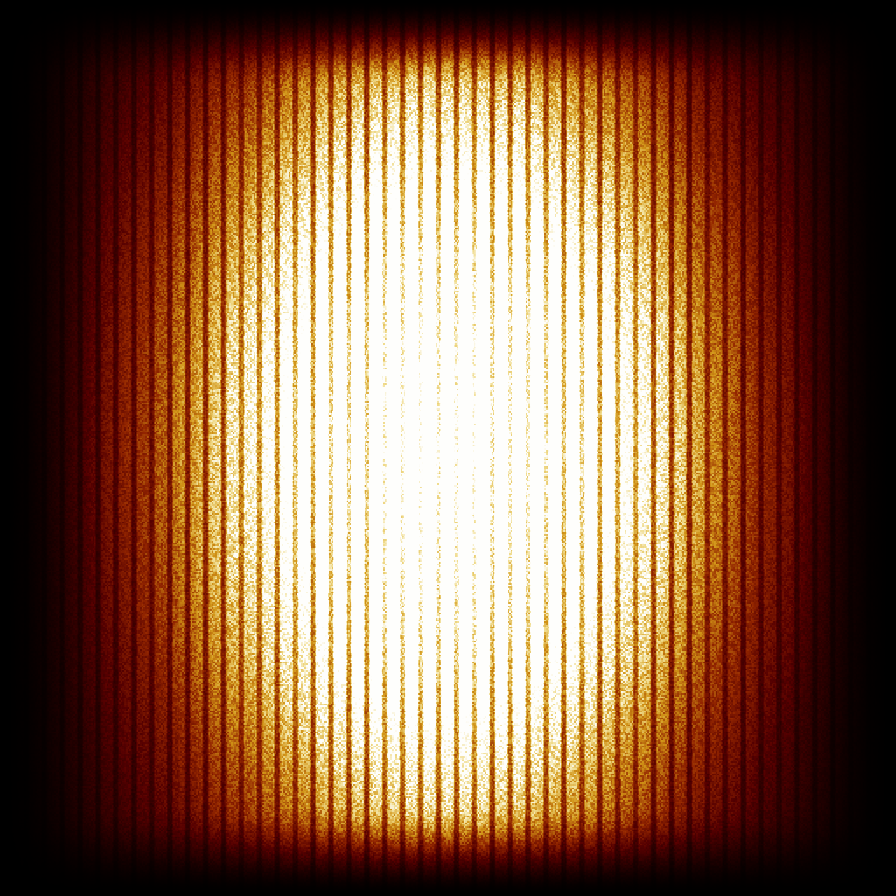
Write a Shadertoy shader that draws this background.

```glsl
// Glowing furnace-hot oval behind fine dark vertical slats, with film grain.

const float SLATS = 50.0;        // slats across the canvas
const float GRAINS = 512.0;      // grain cells across the canvas
const float PEAK_HEAT = 1.7;     // heat at the centre; 1.0 is already white

float hash(vec2 p) {
    return fract(sin(dot(p, vec2(12.9898, 78.233))) * 43758.5453);
}

// Bell curve around the middle that falls to zero at both borders
float bell(float x, float tightness, float border) {
    float d = x - 0.5;
    float edge = smoothstep(0.0, border, 0.5 - abs(d));
    return exp(-tightness * d * d) * edge;
}

// Share of heat let through: lower on the slat, with slight variation per slat
float slatLight(float x) {
    float cell = x * SLATS;
    float id = floor(cell);
    float slat = 1.0 - smoothstep(0.08, 0.21, abs(fract(cell) - 0.47));
    float depth = mix(0.34, 0.45, hash(vec2(id, 3.0)));
    float streak = 0.06 * (hash(vec2(floor(x * SLATS * 4.0), 7.0)) - 0.5);
    return (1.0 - depth * slat) * (1.0 + streak);
}

float ramp(float from, float to, float t) {
    return clamp((t - from) / (to - from), 0.0, 1.0);
}

// Black, deep red, ember, gold, cream, white
vec3 heatColor(float t) {
    const vec3 RED   = vec3(0.34, 0.00, 0.00);
    const vec3 EMBER = vec3(0.58, 0.15, 0.00);
    const vec3 GOLD  = vec3(0.82, 0.58, 0.09);
    const vec3 CREAM = vec3(0.94, 0.86, 0.55);
    const vec3 WHITE = vec3(0.995, 0.995, 0.99);
    vec3 color = RED * ramp(0.0, 0.25, t);
    color = mix(color, EMBER, ramp(0.25, 0.43, t));
    color = mix(color, GOLD, ramp(0.43, 0.65, t));
    color = mix(color, CREAM, ramp(0.65, 0.82, t));
    return mix(color, WHITE, ramp(0.82, 0.96, t));
}

void mainImage(out vec4 fragColor, in vec2 fragCoord) {
    vec2 uv = fragCoord / iResolution.xy;

    // Oval glow, taller than wide
    float heat = PEAK_HEAT * bell(uv.x, 11.5, 0.13) * bell(uv.y, 4.4, 0.10);

    // Slats and grain dim or lift the heat before it is coloured
    heat *= slatLight(uv.x);
    heat *= 1.0 + 0.36 * (hash(floor(uv * GRAINS)) - 0.5);

    fragColor = vec4(heatColor(heat), 1.0);
}
```
